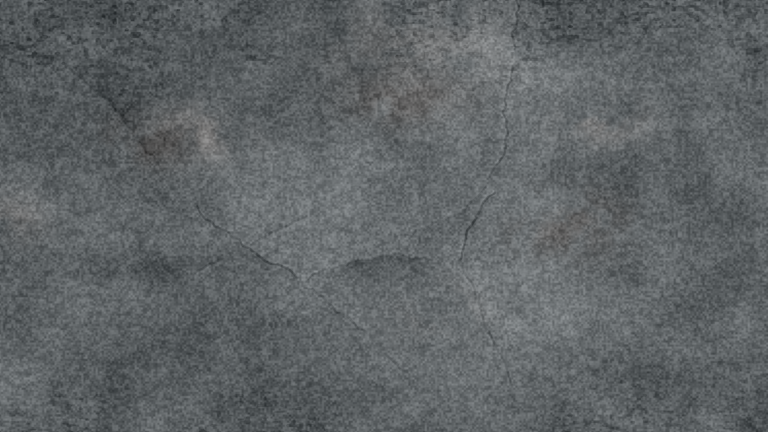
A Shadertoy shader for this texture:

```glsl
float hash(vec2 p) {
    vec3 q = fract(vec3(p.xyx) * 0.1031);
    q += dot(q, q.yzx + 33.33);
    return fract((q.x + q.y) * q.z);
}

float noise(vec2 p) {
    vec2 i = floor(p), f = fract(p);
    f = f * f * (3.0 - 2.0 * f);
    float low = mix(hash(i), hash(i + vec2(1, 0)), f.x);
    float high = mix(hash(i + vec2(0, 1)), hash(i + vec2(1, 1)), f.x);
    return mix(low, high, f.y);
}

float fbm(vec2 p) {
    float sum = 0.0, amp = 0.5;
    for (int i = 0; i < 6; i++) {
        sum += amp * noise(p);
        p = mat2(1.6, 1.2, -1.2, 1.6) * p + 17.3;
        amp *= 0.52;
    }
    return sum;
}

// Ragged blot that fades out from its centre
float blot(vec2 p, vec2 centre, vec2 radius, float rough) {
    vec2 d = (p - centre) / radius;
    return exp(-dot(d, d)) * smoothstep(0.3, 0.65, rough);
}

// Tone change of a bent crack; the sign of shade picks the shadowed side
float crack(vec2 p, vec2 a, vec2 b, float bend, float depth, float shade) {
    float len = distance(a, b);
    vec2 along = (b - a) / len;
    vec2 r = p - a;
    float t = dot(r, along) / len;
    float run = t * len;
    float wobble = 0.022 * (noise(vec2(run * 18.0, a.x * 71.0)) - 0.5)
                 + 0.010 * (noise(vec2(run * 65.0, a.y * 93.0)) - 0.5);
    float s = dot(r, vec2(-along.y, along.x)) - bend * 4.0 * t * (1.0 - t) - wobble;
    float ends = smoothstep(0.0, 0.08, t) * smoothstep(1.0, 0.92, t);
    float broken = smoothstep(0.1, 0.6, noise(vec2(run * 40.0, b.x * 57.0)));
    float line = (1.0 - smoothstep(0.0008, 0.0045, abs(s))) * mix(0.35, 1.0, broken);
    float rim = exp(-pow((s + 0.006 * sign(shade)) / 0.004, 2.0));
    float side = s * sign(shade);
    float shadow = smoothstep(-0.002, 0.004, side) * exp(-max(side, 0.0) / 0.035);
    float middle = smoothstep(0.0, 0.4, t) * smoothstep(1.0, 0.6, t);
    return ends * (depth * (0.3 * rim - line) - abs(shade) * shadow * middle);
}

float allCracks(vec2 p) {
    vec2 fork = vec2(1.141, 0.572), knot = vec2(1.053, 0.394);
    vec2 crossing = vec2(0.567, 0.417), tip = vec2(0.694, 0.345);
    float c = crack(p, vec2(1.192, 1.03), fork, 0.015, 0.09, 0.012);
    c += crack(p, fork, knot, 0.0, 0.12, 0.02);
    c += crack(p, knot, vec2(1.185, 0.10), 0.012, 0.07, 0.01);
    c += crack(p, vec2(0.44, 0.525), tip, 0.0, 0.10, -0.012);
    c += crack(p, tip, vec2(0.95, 0.13), 0.01, 0.07, -0.01);
    c += crack(p, vec2(0.45, 0.352), crossing, 0.01, 0.06, 0.01);
    c += crack(p, crossing, vec2(0.72, 0.495), 0.012, 0.06, 0.05);
    c += crack(p, tip, knot, 0.035, 0.06, -0.10);
    c += crack(p, vec2(0.90, 0.46), fork, -0.03, 0.06, -0.06);
    c += crack(p, vec2(0.13, 0.87), vec2(0.38, 0.60), 0.01, 0.05, 0.09);
    return c;
}

void mainImage(out vec4 fragColor, in vec2 fragCoord) {
    vec2 p = fragCoord / iResolution.y;
    vec2 uv = fragCoord / iResolution.xy;

    // Cloudy stains
    vec2 warp = vec2(fbm(p * 3.0), fbm(p * 3.0 + 40.0)) - 0.5;
    float clouds = fbm(p * vec2(2.6, 3.4) + warp * 0.9 + 5.0) - 0.5;
    float mottle = fbm(p * 13.0 + warp * 2.0 + 80.0);
    float tone = 0.402 + 0.24 * clouds + 0.13 * (mottle - 0.5);

    // Pale worn spots and dark damp ones
    float pale = blot(p, vec2(0.46, 0.69), vec2(0.11, 0.06), mottle)
               + blot(p, vec2(1.39, 0.72), vec2(0.09, 0.05), mottle)
               + 0.7 * blot(p, vec2(0.03, 0.49), vec2(0.07, 0.06), mottle)
               + 0.5 * blot(p, vec2(1.02, 0.27), vec2(0.10, 0.07), mottle)
               + 0.5 * blot(p, vec2(0.97, 0.88), vec2(0.22, 0.13), mottle);
    float damp = blot(p, vec2(0.34, 0.67), vec2(0.10, 0.06), 1.0 - mottle)
               + blot(p, vec2(0.94, 0.77), vec2(0.13, 0.06), 1.0 - mottle)
               + blot(p, vec2(1.32, 0.48), vec2(0.13, 0.07), 1.0 - mottle);
    tone += 0.085 * pale - 0.045 * damp;

    // Darker borders, lighter middle
    vec2 c = (uv - vec2(0.5, 0.5)) * vec2(1.9, 1.7);
    tone += 0.030 - 0.085 * smoothstep(0.1, 1.15, length(c));

    // Fine grain, flat pits and faint weave
    float grain = 0.14 * (noise(p * 210.0) - 0.5) + 0.07 * (noise(p * 105.0 + 9.0) - 0.5);
    float pitZone = 0.3 + 0.7 * smoothstep(0.25, 0.5, abs(uv.y - 0.45));
    pitZone *= smoothstep(0.35, 0.6, fbm(p * 6.0 + 23.0));
    float pits = smoothstep(0.58, 0.82, noise(p * vec2(75.0, 130.0) + 31.0));
    float weave = noise(p * vec2(22.0, 170.0) + 61.0) - 0.5;
    tone += grain - 0.085 * pits * pitZone + 0.03 * weave;

    tone += allCracks(p);

    // Cool grey, warmer in the blots
    vec3 coolTint = vec3(-0.014, 0.005, 0.014);
    vec3 warmTint = vec3(0.008, 0.0, -0.004);
    vec3 colour = tone + mix(coolTint, warmTint, clamp(pale + damp, 0.0, 0.8));
    fragColor = vec4(clamp(colour, 0.0, 1.0), 1.0);
}
```
